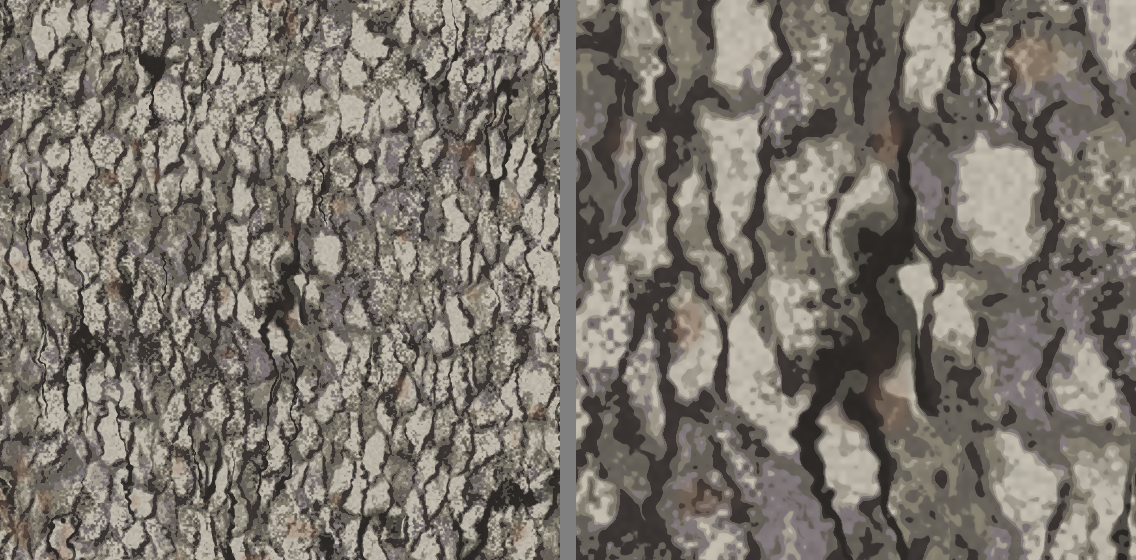
Left: the whole. Right: its middle third, enlarged.
Write a Shadertoy shader that draws this texture.

```glsl
// Weathered tree bark: ragged upright plates, shadowed crevices and speckled lichen.

// Palette, dark to light
const vec3 CREVICE = vec3(0.23, 0.21, 0.20);
const vec3 UMBER   = vec3(0.40, 0.38, 0.35);
const vec3 OLIVE   = vec3(0.51, 0.49, 0.43);
const vec3 MAUVE   = vec3(0.49, 0.46, 0.47);
const vec3 ASH     = vec3(0.62, 0.60, 0.55);
const vec3 LICHEN  = vec3(0.73, 0.71, 0.66);
const vec3 RUST    = vec3(0.58, 0.41, 0.32);

// Tone levels at which one colour gives way to the next
const vec4 TONE_STEPS = vec4(-0.12, 0.13, 0.295, 0.42);
const float STEP_SOFTNESS = 0.03;

// Sizes, as counts across the canvas
const vec2 PLATE_COUNT   = vec2(27.0, 12.0);
const vec2 MOTTLE_COUNT  = vec2(46.0, 27.0);
const vec2 CREVICE_COUNT = vec2(22.0, 4.0);
const float FINE_COUNT   = 115.0;
const float GRAIN_COUNT  = 260.0;

// Light and relief
const vec2 TO_LIGHT = vec2(-0.0075, 0.0045);
const float PLATE_HEIGHT = 0.55;
const float MOTTLE_HEIGHT = 0.8;
const float SHADOW_DEPTH = 0.30;
const float CREVICE_DEPTH = 0.55;

// Integer hash of a lattice point, two values in 0..1
vec2 hash2(vec2 cell) {
    uvec2 v = uvec2(ivec2(cell)) * 1664525u + 1013904223u;
    v.x += v.y * 1664525u;
    v.y += v.x * 1664525u;
    v ^= v >> 16u;
    v.x += v.y * 1664525u;
    v.y += v.x * 1664525u;
    v ^= v >> 16u;
    return vec2(v & 65535u) / 65535.0;
}

float noise(vec2 p) {
    vec2 i = floor(p), f = fract(p);
    f = f * f * (3.0 - 2.0 * f);
    float low  = mix(hash2(i).x, hash2(i + vec2(1, 0)).x, f.x);
    float high = mix(hash2(i + vec2(0, 1)).x, hash2(i + vec2(1, 1)).x, f.x);
    return mix(low, high, f.y);
}

float fbm(vec2 p) {
    float sum = 0.0, weight = 0.5;
    for (int i = 0; i < 4; i++) {
        sum += weight * noise(p);
        p = p * 2.03 + 17.3;
        weight *= 0.5;
    }
    return sum / 0.9375;
}

// Leaning at large scale, ragged at small scale
vec2 warp(vec2 p) {
    vec2 ragged = vec2(noise(p * vec2(42, 30)), noise(p * vec2(42, 30) + 71.0)) - 0.5;
    vec2 crumbs = vec2(noise(p * FINE_COUNT + 31.0), noise(p * FINE_COUNT + 93.0)) - 0.5;
    float lean = noise(p * vec2(3.5, 3.0) + 5.0) - 0.5;
    float sway = noise(p * vec2(11, 9) + 47.0) - 0.5;
    return p + vec2(0.07 * lean + 0.025 * sway, 0.0) + 0.019 * ragged + 0.009 * crumbs;
}

// Stretched cells: high inside, falling to zero at the borders
float plates(vec2 p) {
    vec2 q = p * PLATE_COUNT, base = floor(q);
    float nearest = 9.0, second = 9.0, level = 0.0;
    for (int y = -1; y <= 1; y++)
    for (int x = -1; x <= 1; x++) {
        vec2 cell = base + vec2(x, y);
        float d = length(cell + hash2(cell + 300.0) - q);
        if (d < nearest) {
            second = nearest;
            nearest = d;
            level = hash2(cell + 700.0).y;
        } else second = min(second, d);
    }
    return smoothstep(0.0, 0.35, second - nearest) * (0.4 + 0.6 * level);
}

float barkHeight(vec2 p) {
    vec2 w = warp(p);
    return PLATE_HEIGHT * plates(w) + MOTTLE_HEIGHT * (fbm(w * MOTTLE_COUNT + 13.0) - 0.5);
}

// Long wavering cracks, broken up by a patchy mask
float crevices(vec2 p) {
    vec2 w = warp(p);
    float contour = abs(noise(w * CREVICE_COUNT + 211.0) - 0.5);
    float mask = smoothstep(0.48, 0.62, noise(p * vec2(10, 6) + 401.0));
    return mask * (1.0 - smoothstep(0.02, 0.06, contour));
}

float band(float tone, float level) {
    return smoothstep(level - STEP_SOFTNESS, level + STEP_SOFTNESS, tone);
}

void mainImage(out vec4 fragColor, in vec2 fragCoord) {
    vec2 p = fragCoord / iResolution.y;

    // Relief lit from the upper left
    float height = barkHeight(p);
    float rise = barkHeight(p + TO_LIGHT) - height;
    float shadow = smoothstep(0.05, 0.35, rise);
    float glint = smoothstep(0.05, 0.35, -rise);
    float crack = crevices(p);

    // Speckle lies in patches and leaves other parts flat
    float grain = noise(p * GRAIN_COUNT + 57.0) - 0.5;
    float fine = fbm(p * FINE_COUNT + 151.0) - 0.5;
    float speckled = smoothstep(0.38, 0.6, fbm(p * vec2(19, 13) + 503.0));
    float weathering = noise(p * vec2(6, 5) + 83.0) - 0.5;

    float tone = height - SHADOW_DEPTH * shadow + 0.1 * glint - CREVICE_DEPTH * crack
               + (0.15 + 0.4 * speckled) * (grain + fine) + 0.2 * weathering;

    // Colour
    float mauveness = smoothstep(0.57, 0.65, noise(p * 20.0 + 607.0) + 0.3 * grain);
    vec3 color = mix(CREVICE, UMBER, band(tone, TONE_STEPS.x));
    color = mix(color, mix(OLIVE, MAUVE, mauveness), band(tone, TONE_STEPS.y));
    color = mix(color, ASH, band(tone, TONE_STEPS.z));
    color = mix(color, LICHEN, band(tone, TONE_STEPS.w));
    float rusty = smoothstep(0.82, 0.95, noise(p * vec2(25, 19) + 809.0));
    color = mix(color, RUST, 0.3 * rusty * (1.0 - crack));
    color *= (1.0 + 0.12 * grain) * (1.0 - 0.25 * crack);

    fragColor = vec4(color, 1.0);
}
```
